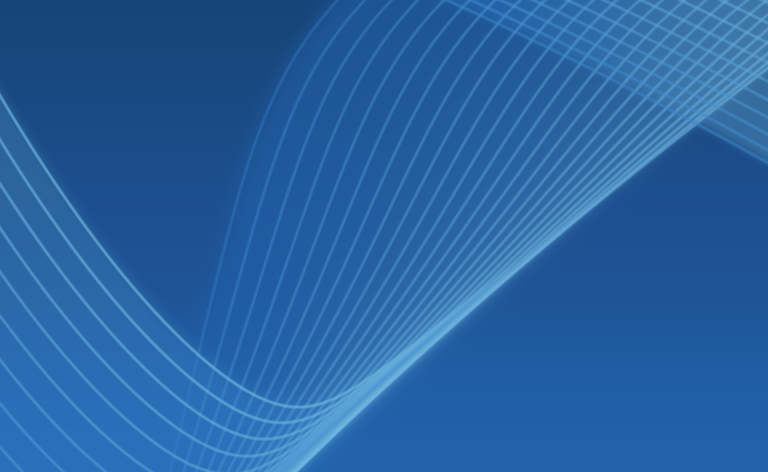
A Shadertoy shader for this background:

```glsl
// Blue gradient crossed by three translucent ribbons of fine curved lines.
// Each ribbon is a family of curves blended between two edge formulas;
// the lines are stroked by approximate distance, over soft fills and glow.
#define ASPECT 1.634
#define LINE_WIDTH 0.0030
#define FAN_LINES 24
#define SWOOP_LINES 11
#define CROSS_LINES 14
#define EDGE_GLOW 0.50
#define PALE vec3(0.43, 0.71, 0.87)
#define AZURE vec3(0.21, 0.50, 0.79)

// Edges of the fan, as x for a given height
float fanLeft(float y) { return 0.362 + 0.24 * y + 0.117 * pow(y, 6.0); }
float fanRight(float y) { return 0.628 + 1.03 * y + 0.17 * y * y; }

// Fan curve at t in 0..1; curves crowd to the right, more so lower down
float fanCurve(float y, float t) {
    float crowding = 1.25 + 1.4 * pow(max(1.0 - y, 0.0), 1.5);
    return mix(fanRight(y), fanLeft(y), pow(1.0 - t, crowding));
}

// Falling curve that turns smoothly into the right edge of the fan
float swoopCurve(float x, float i) {
    float fall = 0.79 - 1.7 * x + 0.85 * x * x - i * (0.094 - 0.065 * min(x, 1.0));
    float rise = (sqrt(max(1.0609 + 0.68 * (x - 0.628), 0.0)) - 1.03) / 0.34;
    float gap = fall - rise;
    return 0.5 * (fall + rise + sqrt(gap * gap + 0.044));
}

// Curves that descend across the upper right
float crossCurve(float x, float i) {
    float u = x - 0.95;
    return 1.0 - 0.45 * u - 0.08 * u * u + (0.023 + 0.006 * u) * pow(i, 1.15);
}

// Antialiased stroke from an axis offset and the slope of the curve
float stroke(float offset, float slope) {
    float d = abs(offset) * inversesqrt(1.0 + slope * slope);
    float soft = 0.0012 + 0.7 / iResolution.y;
    return 1.0 - smoothstep(LINE_WIDTH - soft, LINE_WIDTH + soft, d);
}

vec3 backdrop(float y) {
    vec3 low = mix(vec3(0.13, 0.385, 0.67), vec3(0.115, 0.315, 0.57), smoothstep(0.0, 0.55, y));
    return mix(low, vec3(0.09, 0.27, 0.47), smoothstep(0.45, 1.05, y));
}

void mainImage(out vec4 fragColor, in vec2 fragCoord) {
    vec2 p = fragCoord / iResolution.xy * vec2(ASPECT, 1.0);
    const float STEP = 0.004;
    vec3 color = backdrop(p.y);

    // Ribbon fills with feathered borders
    float left = fanLeft(p.y);
    float right = fanRight(p.y);
    float across = clamp((p.x - left) / (right - left), 0.0, 1.0);
    float edge = (right - p.x) * 0.64;
    float insideRight = smoothstep(-0.015, 0.015, edge);
    float fan = smoothstep(-0.05, 0.04, p.x - left) * insideRight;
    vec3 fanTint = mix(vec3(0.13, 0.38, 0.67), vec3(0.29, 0.53, 0.73), across * across);
    color = mix(color, fanTint, 0.55 * fan);

    float below = swoopCurve(p.x, 0.0) - p.y;
    float swoop = smoothstep(-0.05, 0.03, below) * insideRight;
    float swoopFade = 1.0 - smoothstep(0.8, 1.1, p.x);
    vec3 swoopTint = mix(vec3(0.18, 0.46, 0.76), vec3(0.20, 0.43, 0.64), smoothstep(0.0, 0.7, p.y));
    color = mix(color, swoopTint, 0.68 * swoop * swoopFade);

    float above = p.y - crossCurve(p.x, 0.0);
    float crossing = smoothstep(-0.02, 0.025, above);
    vec3 crossTint = mix(vec3(0.15, 0.42, 0.70), vec3(0.28, 0.51, 0.69), smoothstep(1.0, 1.6, p.x));
    color = mix(color, crossTint, 0.6 * crossing);

    // Glow where the curves gather along the right edge
    float gather = exp(-pow((p.y - 0.2) / 0.3, 2.0));
    float spread = edge > 0.0 ? 0.028 : 0.011;
    float glow = exp(-abs(edge) / spread) * (0.2 + 0.8 * gather);
    color = mix(color, PALE, EDGE_GLOW * glow);

    // Fan lines, brighter to the right
    for (int i = 0; i <= FAN_LINES; i++) {
        float t = float(i) / float(FAN_LINES);
        float x = fanCurve(p.y, t);
        float slope = (fanCurve(p.y + STEP, t) - x) / STEP;
        float ink = stroke(p.x - x, slope) * (0.42 + 0.16 * t);
        color = mix(color, mix(AZURE, PALE, sqrt(t)), ink);
    }

    // Swoop lines, fading where they join the fan
    for (int i = 0; i < SWOOP_LINES; i++) {
        float n = float(i);
        float y = swoopCurve(p.x, n);
        float slope = (swoopCurve(p.x + STEP, n) - y) / STEP;
        float ink = stroke(p.y - y, slope) * swoopFade * (0.72 - 0.025 * n);
        color = mix(color, mix(PALE, AZURE, 0.06 * n), ink);
    }

    // Crossing lines, paler to the right
    for (int i = 0; i < CROSS_LINES; i++) {
        float n = float(i);
        float y = crossCurve(p.x, n);
        float slope = (crossCurve(p.x + STEP, n) - y) / STEP;
        float shine = clamp(0.1 + 0.1 * n, 0.0, 0.85);
        color = mix(color, mix(AZURE, PALE, shine), 0.55 * stroke(p.y - y, slope));
    }

    fragColor = vec4(color, 1.0);
}
```
